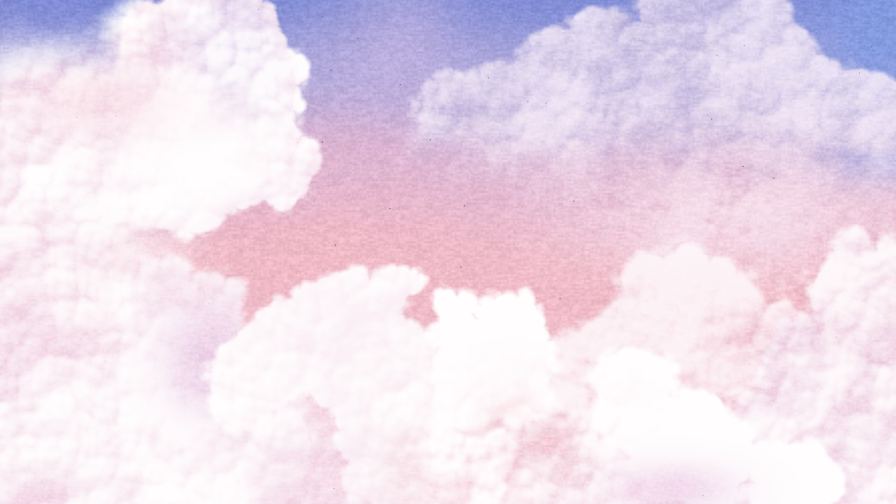
Write a Shadertoy shader that draws this texture.

```glsl
float hash(vec2 p) {
    vec3 q = fract(p.xyx * .1031);
    q += dot(q, q.yzx + 33.33);
    return fract((q.x + q.y) * q.z);
}

float noise(vec2 p) {
    vec2 i = floor(p), f = fract(p);
    f = f * f * (3. - 2. * f);
    return mix(mix(hash(i), hash(i + vec2(1, 0)), f.x),
               mix(hash(i + vec2(0, 1)), hash(i + 1.), f.x), f.y);
}

float fbm(vec2 p) {
    float sum = 0., weight = .5;
    for (int i = 0; i < 5; i++) {
        sum += weight * noise(p);
        p = mat2(1.6, 1.2, -1.2, 1.6) * p + 7.3;
        weight *= .5;
    }
    return sum;
}

// Rounded cell noise: each feature point carries a small dome
float domes(vec2 p) {
    float nearest = 1.;
    for (int i = 0; i < 9; i++) {
        vec2 c = floor(p) + vec2(i % 3, i / 3) - 1.;
        vec2 v = c + vec2(hash(c), hash(c + 41.7)) - p;
        nearest = min(nearest, dot(v, v));
    }
    return 1. - nearest;
}

float puffs(vec2 p) {
    return .55 * domes(p * 10.) + .3 * domes(p * 22.) + .15 * domes(p * 47.);
}

// Smooth union of discs, given as centre and radius
float heap(vec2 p, vec3 discs[6]) {
    float d = 9.;
    for (int i = 0; i < 6; i++) {
        float e = length(p - discs[i].xy) - discs[i].z;
        float h = max(.03 - abs(d - e), 0.);
        d = min(d, e) - h * h * 8.;
    }
    return d;
}

float glow(vec2 p, float x, float y, float w, float h) {
    vec2 q = (p - vec2(x, y)) / vec2(w, h);
    return exp(-dot(q, q));
}

float cover(float d, float soft) {
    return 1. - smoothstep(-soft, soft, d);
}

void mainImage(out vec4 fragColor, in vec2 fragCoord) {
    vec2 p = fragCoord / iResolution.y;
    float broad = fbm(p * 3.2 + 4.), fine = fbm(p * 9. + 17.);
    vec2 q = p + .035 * (vec2(fbm(p * 8.), fbm(p * 8. + 31.)) - .5);
    float billow = puffs(q), slope = billow - puffs(q + vec2(-.008, .014));
    float edge = .085 * (.74 - billow) + .02 * (.5 - fine);
    float relief = smoothstep(.25, .77, .5 * fine + .35 * broad + .25 * (billow - .2) + .6 * slope);
    vec3 white = vec3(1, .992, .995);

    // Sky from blue through mauve to rose
    float h = p.y + .1 * (broad - .5);
    vec3 col = mix(vec3(.96, .83, .88), vec3(.94, .73, .78), smoothstep(.12, .43, h));
    col = mix(col, vec3(.87, .71, .82), smoothstep(.47, .7, h));
    col = mix(col, vec3(.7, .67, .86), smoothstep(.67, .87, h));
    col = mix(col, vec3(.5, .55, .84), smoothstep(.84, 1.02, h));
    col = mix(col, vec3(.78, .71, .88), .6 * glow(p, .8, .92, .13, .15));
    col = mix(col, vec3(.52, .61, .88), glow(p, 1.75, .93, .14, .15));
    col = mix(col, vec3(.64, .65, .88), .8 * glow(p, 1.75, .68, .13, .05));

    // Translucent lavender cloud, dissolving downwards
    float d = heap(q, vec3[6](vec3(.9, .765, .075), vec3(1.03, .77, .11), vec3(1.2, .8, .18),
        vec3(1.42, .89, .18), vec3(1.47, .74, .21), vec3(1.68, .76, .12))) + edge;
    vec3 tint = mix(vec3(.78, .74, .88), vec3(.96, .92, .97), relief);
    float soft = mix(.1, .012, smoothstep(.66, .78, p.y));
    col = mix(col, tint, .88 * cover(d, soft) * smoothstep(.5, .8, p.y + .2 * (fine - .5)));
    col = mix(col, vec3(.96, .86, .91), .9 * glow(p, 1.45, .57, .32, .12) * (.3 + relief));

    // Rosy clouds at the right
    d = heap(q, vec3[6](vec3(1.24, .38, .065), vec3(1.33, .43, .075), vec3(1.44, .41, .075),
        vec3(1.38, .32, .13), vec3(1.53, .36, .06), vec3(1.2, .16, .2))) + edge;
    col = mix(col, mix(vec3(.95, .8, .85), white, .9 * relief), .88 * cover(d, .016));
    d = heap(q, vec3[6](vec3(1.72, .46, .08), vec3(1.65, .42, .05), vec3(1.72, .36, .11),
        vec3(1.6, .26, .1), vec3(1.75, .22, .14), vec3(1.62, .1, .18))) + edge;
    col = mix(col, mix(vec3(.93, .81, .89), white, relief), .9 * cover(d, .012));

    // Pale haze over the left side and the floor
    tint = mix(vec3(.95, .84, .9), white, relief);
    col = mix(col, tint, .95 * cover(p.x - .33, .15) * cover(h - .88, .1));
    col = mix(col, tint, .7 * cover(h - .18, .12));

    // Tall cloud at the upper left
    d = heap(q, vec3[6](vec3(.54, .675, .09), vec3(.48, .83, .12), vec3(.46, .96, .1),
        vec3(.32, .91, .11), vec3(.35, .72, .19), vec3(.12, .74, .15))) + edge;
    vec3 lit = mix(tint, vec3(.82, .78, .93), .8 * glow(p, .47, .91, .1, .13) * (1.1 - relief));
    lit = mix(lit, white, glow(p, .4, .67, .16, .13));
    col = mix(col, lit, cover(d, mix(.06, .009, smoothstep(.15, .35, p.x))));
    col = mix(col, vec3(.97, .83, .87), .4 * glow(p, .2, .8, .15, .07));

    // Low bank at the left with a lilac hollow
    d = heap(q, vec3[6](vec3(.32, .41, .08), vec3(.43, .39, .06), vec3(.36, .3, .13),
        vec3(.17, .2, .1), vec3(.24, .14, .17), vec3(.45, .1, .18))) + edge;
    lit = mix(mix(tint, white, .3), vec3(.91, .78, .89), .8 * glow(p, .42, .29, .09, .1));
    col = mix(col, lit, .95 * cover(d, .015));

    // Bright foreground heaps with warm hollows
    d = heap(q, vec3[6](vec3(.49, .23, .08), vec3(.58, .31, .09), vec3(.683, .39, .08),
        vec3(.795, .42, .045), vec3(.73, .29, .12), vec3(.85, .12, .18))) + edge;
    col = mix(col, mix(tint, white, .6), cover(d, .009));
    d = heap(q, vec3[6](vec3(.905, .36, .05), vec3(1.02, .365, .052), vec3(.98, .26, .12),
        vec3(1.26, .21, .09), vec3(1.38, .1, .12), vec3(1.58, .03, .09))) + edge;
    col = mix(col, white, cover(d, .009));
    float hollow = glow(p, .93, .07, .13, .13) + glow(p, 1.13, .15, .1, .1);
    col = mix(col, vec3(.95, .78, .82), .85 * hollow * (1. - relief));
    col = mix(col, vec3(.93, .8, .9), .7 * glow(p, 1.34, .03, .12, .05));

    // Paper fibres and scattered specks, strongest on the darker sky
    float ink = smoothstep(0., .25, 1. - col.g);
    col += .055 * ink * (noise(p * vec2(90, 260)) + noise(p * vec2(250, 210)) - 1.);
    vec2 cell = floor(p * 16.);
    vec2 spot = .2 + .6 * vec2(hash(cell + 5.), hash(cell + 19.));
    float speck = cover(length(fract(p * 16.) - spot) - .02, .02) * step(.9, hash(cell + 73.));
    col = mix(col, vec3(.42, .27, .42), .65 * speck * ink);
    fragColor = vec4(clamp(col, 0., 1.), 1);
}
```
